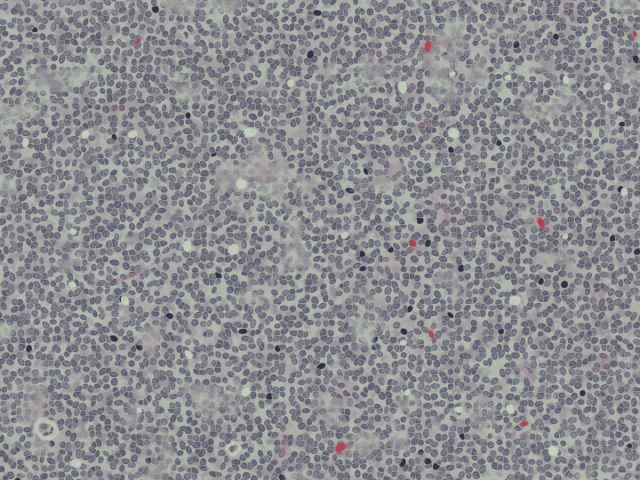
This texture is drawn by a Shadertoy shader. Its source:

```glsl
const float CELLS_PER_HEIGHT = 60.0;
const vec3 CYTOPLASM = vec3(0.59, 0.575, 0.60);
const vec3 PALE_GAP = vec3(0.70, 0.735, 0.69);
const vec3 STROMA = vec3(0.67, 0.63, 0.64);
const vec3 CHROMATIN = vec3(0.33, 0.32, 0.41);
const vec3 NUCLEUS_PALE = vec3(0.53, 0.52, 0.565);
const vec3 PYKNOTIC = vec3(0.17, 0.16, 0.26);
const vec3 LUMEN = vec3(0.79, 0.84, 0.77);
const vec3 FIBRE = vec3(0.67, 0.48, 0.53);
const vec3 BLOOD = vec3(0.70, 0.25, 0.32);

float hash(vec2 p) {
    vec3 q = fract(vec3(p.xyx) * 0.1031);
    q += dot(q, q.yzx + 33.33);
    return fract((q.x + q.y) * q.z);
}

vec2 hash2(vec2 p) {
    return vec2(hash(p + 17.3), hash(p + 71.9));
}

float noise(vec2 p) {
    vec2 i = floor(p), f = fract(p);
    f = f * f * (3.0 - 2.0 * f);
    return mix(mix(hash(i), hash(i + vec2(1, 0)), f.x),
               mix(hash(i + vec2(0, 1)), hash(i + vec2(1, 1)), f.x), f.y);
}

float fbm(vec2 p) {
    float sum = 0.0, weight = 0.5;
    for (int i = 0; i < 4; i++) {
        sum += weight * noise(p);
        p = p * 2.03 + 11.7;
        weight *= 0.5;
    }
    return sum / 0.9375;
}

vec2 rotate(vec2 p, float angle) {
    float c = cos(angle), s = sin(angle);
    return vec2(c * p.x + s * p.y, c * p.y - s * p.x);
}

// Sparse random ellipses: 1 at a centre, 0 at the edge, negative outside
float blobs(vec2 p, float scale, float chance, float radius, float stretch, float seed) {
    vec2 id = floor(p * scale) + seed;
    if (hash(id) > chance) return -9.0;
    vec2 centre = 0.3 + 0.4 * hash2(id);
    vec2 q = rotate((fract(p * scale) - centre) / scale, 6.283 * hash(id + 5.1));
    q.x /= stretch;
    return 1.0 - length(q) / (radius * mix(0.55, 1.25, hash(id + 9.7)));
}

// Packed nuclei: x is depth inside the edge, y a random tone, zw the local position
vec4 nuclei(vec2 p) {
    vec2 base = floor(p), offset = vec2(0), nearestId = vec2(0);
    float nearest = 9.0, second = 9.0;
    for (int y = -1; y <= 1; y++)
    for (int x = -1; x <= 1; x++) {
        vec2 id = base + vec2(x, y);
        vec2 q = p - id - 0.5 - 0.72 * (hash2(id) - 0.5);
        q = rotate(q, 6.283 * hash(id + 3.7));
        float squash = mix(1.0, 1.3, hash(id + 8.2));
        float d = length(q * vec2(1.0 / squash, squash)) - mix(0.36, 0.48, hash(id + 41.3));
        if (d < nearest) {
            second = nearest;
            nearest = d;
            nearestId = id;
            offset = q;
        } else {
            second = min(second, d);
        }
    }
    float depth = min(-nearest, 0.5 * (second - nearest) - 0.02);
    if (hash(nearestId + 23.0) < 0.05) depth = -1.0;
    return vec4(depth, hash(nearestId + 57.0), offset);
}

void mainImage(out vec4 fragColor, in vec2 fragCoord) {
    vec2 uv = fragCoord / iResolution.y;
    vec2 warped = uv + 0.007 * (vec2(fbm(uv * 55.0), fbm(uv * 55.0 + 40.0)) - 0.5);

    // Tissue between the cells
    float patches = smoothstep(0.62, 0.76, fbm(uv * 13.0 + 4.0));
    vec3 color = mix(CYTOPLASM, PALE_GAP, smoothstep(0.22, 0.66, fbm(uv * 75.0)));
    color = mix(color, STROMA, 0.6 * smoothstep(0.45, 0.75, fbm(uv * 22.0 + 9.0)));

    // Nuclei with dark rims, clumped chromatin and a nucleolus
    vec4 cell = nuclei(uv * CELLS_PER_HEIGHT + 100.0);
    float body = smoothstep(-0.10, 0.12, cell.x) * (1.0 - 0.75 * patches);
    float rim = 1.0 - smoothstep(0.05, 0.24, cell.x);
    float clumps = smoothstep(0.3, 0.75, noise(uv * CELLS_PER_HEIGHT * 5.0));
    float nucleolus = 1.0 - smoothstep(0.04, 0.16, length(cell.zw));
    float density = 0.5 * rim + 0.4 * clumps + 0.35 * nucleolus + 0.6 * (cell.y - 0.4);
    vec3 nucleus = mix(NUCLEUS_PALE, CHROMATIN, clamp(density, 0.0, 1.0));
    nucleus = mix(nucleus, PYKNOTIC, step(0.988, cell.y));
    color = mix(color, nucleus, 0.93 * body);

    // Pink fibres
    float fibre = blobs(warped, 6.0, 0.45, 0.0045, 6.0, 20.0);
    color = mix(color, FIBRE, 0.5 * smoothstep(-0.2, 0.6, fibre));

    // Clear gaps and ringed vessels
    float gap = blobs(warped, 9.0, 0.26, 0.0095, 1.25, 50.0);
    color = mix(color, LUMEN, 0.9 * smoothstep(-0.1, 0.3, gap));
    float vessel = blobs(warped, 5.0, 0.12, 0.022, 1.2, 80.0);
    float ring = smoothstep(0.0, 0.2, vessel) * (1.0 - smoothstep(0.4, 0.6, vessel));
    color = mix(color, LUMEN, 0.8 * ring);

    // Red cells in a faint pink halo
    float blood = blobs(warped, 5.0, 0.22, 0.0075, 1.6, 130.0);
    color = mix(color, FIBRE, 0.35 * smoothstep(-1.4, 0.0, blood));
    color = mix(color, BLOOD, 0.9 * smoothstep(-0.1, 0.35, blood));

    // Uneven lighting
    color *= 0.98 + 0.05 * (fbm(uv * 2.5 + 30.0) - 0.5);
    fragColor = vec4(color, 1.0);
}
```
